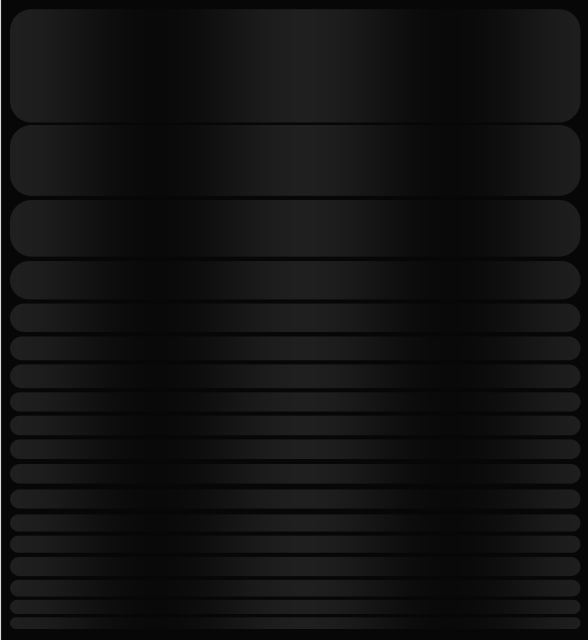
A Shadertoy shader for this pattern:

```glsl
// Stack of dark rounded bars, thinning downward, under a wavy horizontal sheen.

const float UNITS = 768.0;           // layout units per canvas height
const float REF_WIDTH = 705.0;       // layout units per canvas width
const float BAR_LEFT = 12.0;
const float BAR_RIGHT = 696.0;
const float CORNER_RADIUS = 26.0;
const float SHEEN_CENTER = 364.0;
const float SHEEN_PERIOD = 353.0;
const float RIM_WIDTH = 1.3;
const vec3 BACKDROP = vec3(0.027);
const vec3 SHEEN_DARK = vec3(0.036);
const vec3 SHEEN_LIGHT = vec3(0.121);
const vec3 RIM_COLOR = vec3(0.85);

const int BAR_COUNT = 18;
// Bar heights and the gap above each, from top to bottom
const float HEIGHTS[BAR_COUNT] = float[BAR_COUNT](
    136.0, 85.0, 68.0, 46.0, 34.0, 28.5, 28.5, 23.0, 23.5,
    23.5, 23.5, 23.0, 20.5, 20.5, 23.0, 20.0, 17.0, 14.0);
const float GAPS[BAR_COUNT] = float[BAR_COUNT](
    11.0, 3.0, 5.0, 5.3, 5.0, 5.5, 5.0, 5.0, 5.0,
    5.0, 6.0, 7.0, 7.0, 5.0, 5.0, 4.5, 4.0, 4.0);

const float TAU = 6.2831853;

float roundedBox(vec2 p, vec2 halfSize, float radius) {
    vec2 q = abs(p) - halfSize + radius;
    return length(max(q, 0.0)) + min(max(q.x, q.y), 0.0) - radius;
}

// Distance to the nearest bar, y measured down from the top
float barStack(vec2 p) {
    float nearest = UNITS;
    float top = 0.0;
    for (int i = 0; i < BAR_COUNT; i++) {
        top += GAPS[i];
        vec2 halfSize = 0.5 * vec2(BAR_RIGHT - BAR_LEFT, HEIGHTS[i]);
        vec2 center = vec2(BAR_LEFT, top) + halfSize;
        float radius = min(CORNER_RADIUS, halfSize.y);
        nearest = min(nearest, roundedBox(p - center, halfSize, radius));
        top += HEIGHTS[i];
    }
    return nearest;
}

void mainImage(out vec4 fragColor, in vec2 fragCoord) {
    vec2 uv = fragCoord / iResolution.xy;
    vec2 p = vec2(uv.x * REF_WIDTH, (1.0 - uv.y) * UNITS);
    float pixel = UNITS / iResolution.y;

    // Sheen shared by all bars
    float wave = 0.5 + 0.5 * cos(TAU * (p.x - SHEEN_CENTER) / SHEEN_PERIOD);
    vec3 sheen = mix(SHEEN_DARK, SHEEN_LIGHT, wave);

    // Bars over the backdrop
    float coverage = clamp(0.5 - barStack(p) / pixel, 0.0, 1.0);
    vec3 color = mix(BACKDROP, sheen, coverage);

    // Pale rim on the left border
    float rim = clamp(0.5 + (RIM_WIDTH - p.x) / pixel, 0.0, 1.0);
    color = mix(color, RIM_COLOR, rim);

    fragColor = vec4(color, 1.0);
}
```
